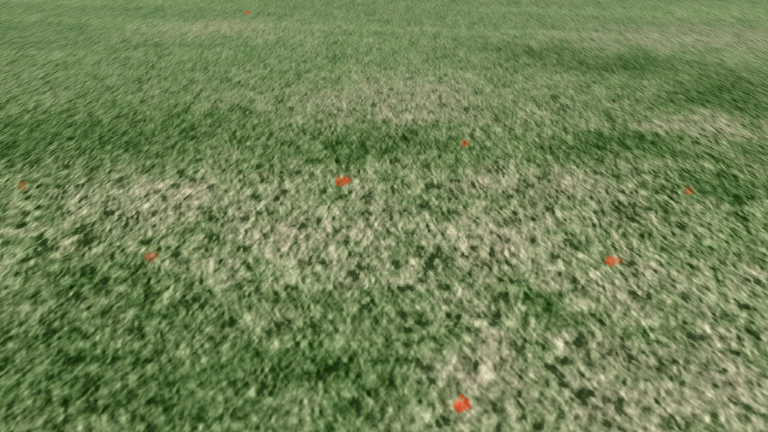
A Shadertoy shader for this texture:

```glsl
const float HORIZON = 1.35;        // height where the ground would vanish
const float BLADE_FREQ = 125.0;    // blades per unit in the foreground
const float BLADE_CONTRAST = 0.62;
const float TUFT_CONTRAST = 0.26;
const float GRAIN_CONTRAST = 0.17;
const float BASE_DRYNESS = 0.33;
const vec3 GREEN = vec3(0.375, 0.490, 0.280);
const vec3 STRAW = vec3(0.635, 0.610, 0.505);
const vec3 LUSH = vec3(0.270, 0.380, 0.190);
const vec3 SHADOW = vec3(0.15, 0.20, 0.10);
const vec3 HAZE_GREEN = vec3(0.455, 0.570, 0.375);
const vec3 HAZE_STRAW = vec3(0.560, 0.600, 0.450);
const vec3 GLINT = vec3(1.0, 0.97, 0.88);   // tint of light and shade on blades
const vec3 PAINT = vec3(0.80, 0.36, 0.20);

// Patches: centre, radii
const vec4 DRY_PATCHES[12] = vec4[12](
    vec4(0.38, 0.54, 0.24, 0.07), vec4(0.72, 0.45, 0.18, 0.08),
    vec4(1.30, 0.55, 0.16, 0.05), vec4(1.15, 0.43, 0.18, 0.10),
    vec4(1.13, 0.17, 0.11, 0.18), vec4(1.48, 0.32, 0.22, 0.07),
    vec4(1.57, 0.10, 0.28, 0.12), vec4(0.92, 0.77, 0.24, 0.05),
    vec4(1.62, 0.91, 0.34, 0.035), vec4(0.50, 0.93, 0.18, 0.025),
    vec4(1.13, 0.58, 0.10, 0.04), vec4(1.62, 0.71, 0.16, 0.025));
const vec4 LUSH_PATCHES[11] = vec4[11](
    vec4(0.15, 0.68, 0.45, 0.07), vec4(0.22, 0.13, 0.50, 0.19),
    vec4(0.77, 0.12, 0.22, 0.14), vec4(1.24, 0.88, 0.16, 0.022),
    vec4(1.42, 0.85, 0.20, 0.035), vec4(1.68, 0.79, 0.20, 0.05),
    vec4(0.86, 0.66, 0.25, 0.04), vec4(1.44, 0.65, 0.25, 0.035),
    vec4(1.28, 0.30, 0.10, 0.05), vec4(0.20, 0.34, 0.25, 0.05),
    vec4(1.68, 0.56, 0.16, 0.04));
// Paint marks: centre, radius, strength
const vec4 MARKS[8] = vec4[8](
    vec4(1.067, 0.063, 0.027, 1.0), vec4(1.419, 0.396, 0.018, 0.8),
    vec4(0.792, 0.581, 0.018, 0.8), vec4(1.076, 0.669, 0.013, 0.6),
    vec4(1.595, 0.558, 0.014, 0.5), vec4(0.350, 0.407, 0.017, 0.4),
    vec4(0.051, 0.569, 0.015, 0.35), vec4(0.574, 0.972, 0.008, 0.8));

float hash(vec2 p) {
    vec3 q = fract(p.xyx * 0.1031);
    q += dot(q, q.yzx + 33.33);
    return fract((q.x + q.y) * q.z);
}

float noise(vec2 p) {
    vec2 i = floor(p), f = fract(p);
    f = f * f * (3.0 - 2.0 * f);
    return mix(mix(hash(i), hash(i + vec2(1, 0)), f.x),
               mix(hash(i + vec2(0, 1)), hash(i + vec2(1, 1)), f.x), f.y);
}

float fbm(vec2 p) {
    float sum = 0.0, amp = 0.5;
    for (int i = 0; i < 4; i++) {
        sum += amp * noise(p);
        p = mat2(1.6, 1.2, -1.2, 1.6) * p + 7.3;
        amp *= 0.5;
    }
    return sum / 0.9375;
}

float patchWeight(vec2 p, vec4 area) {
    vec2 d = (p - area.xy) / area.zw;
    return exp(-dot(d, d));
}

// Average of stretched noise layers, each with a fixed lean and slight bends
float blades(vec2 q) {
    q.x += 0.012 * noise(q * 27.0);
    float sum = 0.0;
    for (int i = 0; i < 3; i++) {
        float lean = (float(i) - 1.0) * 0.55 + 0.05;
        vec2 sheared = vec2(q.x + lean * q.y, q.y);
        sum += noise(sheared * BLADE_FREQ * vec2(1.0, 0.52) + float(i) * 57.0);
    }
    return sum / 3.0;
}

void mainImage(out vec4 fragColor, in vec2 fragCoord) {
    vec2 p = fragCoord / iResolution.y;
    float nearness = HORIZON - p.y;
    vec2 ground = vec2((p.x - 0.89) / nearness, -log(nearness)) + 4.0;

    // Broad dry and lush areas with ragged borders
    vec2 ragged = p + vec2(0.20, 0.10) * nearness
        * (vec2(fbm(ground * 8.0), fbm(ground * 8.0 + 40.0)) - 0.5);
    float dry = 0.0, lush = 0.0;
    for (int i = 0; i < 12; i++) dry = max(dry, patchWeight(ragged, DRY_PATCHES[i]));
    for (int i = 0; i < 11; i++) lush = max(lush, patchWeight(ragged, LUSH_PATCHES[i]));

    // Turf texture, softer in the distance
    float closeUp = smoothstep(0.25, 1.0, nearness);
    float strand = blades(ground) - 0.5;
    float clump = fbm(ground * vec2(13.0, 25.0)) - 0.5;
    float tuft = fbm(ground * vec2(45.0, 52.0) + 19.0) - 0.5;
    float grain = noise(ground * vec2(230.0, 170.0) + 71.0) - 0.5;

    float farLeft = smoothstep(0.6, 0.75, p.y) * smoothstep(1.1, 0.3, p.x);
    float dryness = BASE_DRYNESS + 0.36 * dry - 0.28 * lush - 0.16 * farLeft
        + 0.65 * clump + (0.6 * tuft + 0.4 * strand) * closeUp;
    vec3 color = mix(GREEN, STRAW, clamp(dryness, 0.0, 1.0));
    float lushness = 0.75 * lush - 0.3 * dry - 0.5 * clump;
    color = mix(color, LUSH, clamp(lushness, 0.0, 0.85));

    // Distant haze and faint mowing streaks
    float far = smoothstep(0.68, 0.95, p.y);
    float streak = noise(vec2(p.x * 2.5, (p.y + 0.03 * p.x) * 75.0)) - 0.5;
    vec3 haze = mix(HAZE_GREEN, HAZE_STRAW, clamp(dry + 0.4 * streak, 0.0, 1.0));
    color = mix(color, haze, 0.55 * far * (1.0 - 0.7 * lush));
    color *= 1.0 + 0.12 * far * streak;

    // Light and shade on the blades
    float detail = (BLADE_CONTRAST * strand + TUFT_CONTRAST * tuft + GRAIN_CONTRAST * grain)
        * mix(0.22, 1.0, closeUp);
    color += GLINT * detail;

    // Small dark gaps between foreground tufts
    float gap = smoothstep(-0.15, -0.33, tuft + 0.6 * strand) * closeUp;
    color = mix(color, SHADOW, 0.55 * gap);

    // Sprayed marks broken up by the blades
    for (int i = 0; i < 8; i++) {
        vec4 mark = MARKS[i];
        vec2 d = (p - mark.xy) / (mark.z * vec2(1.0, 0.72));
        float edge = length(d) + 1.6 * strand + 0.8 * tuft;
        float cover = smoothstep(1.15, 0.65, edge) * mark.w;
        color = mix(color, PAINT + 0.7 * detail, cover);
    }
    fragColor = vec4(clamp(color, 0.0, 1.0), 1.0);
}
```
